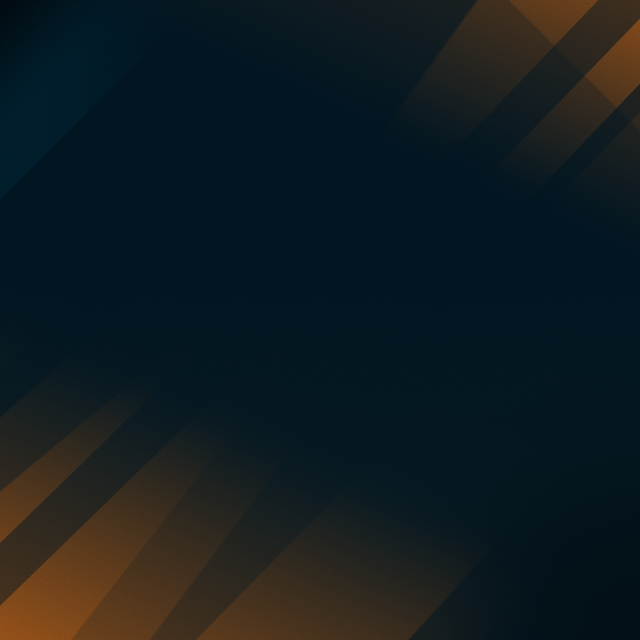
Write a WebGL 1 fragment shader that draws this background.

```glsl
precision highp float;
// Dark navy backdrop with slanted amber light bands in two opposite corners.
// Each edge line switches the band strength, and a sloped fade dims the bands
// towards the centre; a blue corner wedge and fine gradient-noise grain finish it.

uniform vec2 u_resolution;

vec2 hashGradient(vec2 cell) {
  vec2 h = vec2(dot(cell, vec2(127.1, 311.7)), dot(cell, vec2(269.5, 183.3)));
  return 2.0 * fract(sin(h) * 43758.5) - 1.0;
}

float gradientNoise(vec2 p) {
  vec2 i = floor(p), f = fract(p);
  vec2 u = f * f * f * (f * (f * 6.0 - 15.0) + 10.0);
  vec2 e = vec2(1.0, 0.0);
  float low = mix(dot(hashGradient(i), f),
                  dot(hashGradient(i + e.xy), f - e.xy), u.x);
  float high = mix(dot(hashGradient(i + e.yx), f - e.yx),
                   dot(hashGradient(i + e.xx), f - e.xx), u.x);
  return mix(low, high, u.y);
}

// Strength becomes "next" to the right of the line x = start + lean * y.
float band(float strength, float next, vec2 p, float start, float lean, float blur) {
  return mix(strength, next, smoothstep(-blur, blur, p.x - start - lean * p.y));
}

// Linear falloff with a rounded toe instead of a hard stop at zero.
float softFade(float f) {
  return 0.5 * (f + sqrt(f * f + 0.004));
}

float lowerLeftLight(vec2 p) {
  float s = 0.32;
  s = band(s, 0.16, p, -0.483, 1.15, 0.006);
  s = band(s, 0.55, p, -0.400, 1.15, 0.004);
  s = band(s, 0.97, p, -0.278, 1.20, 0.003);
  s = band(s, 0.47, p, -0.156, 1.03, 0.0015);
  s = band(s, 0.93, p, -0.055, 1.03, 0.0015);
  s = band(s, 0.74, p, 0.111, 0.777, 0.002);
  s = band(s, 0.53, p, 0.234, 0.745, 0.003);
  s = band(s, 0.80, p, 0.306, 0.98, 0.002);
  s = band(s, 0.32, p, 0.638, 0.91, 0.003);
  // The far right strip dies out before the corner.
  s *= 1.0 - smoothstep(0.64, 0.84, p.x - 0.5 * p.y);
  return s * softFade(1.0 - (p.y + 0.45 * p.x) / 0.5);
}

// Here p.y is measured downwards from the top edge.
float upperRightLight(vec2 p) {
  float s = 0.22;
  s = band(s, 0.55, p, 0.746, -0.72, 0.004);
  s = band(s, 0.29, p, 0.935, -0.96, 0.0015);
  s = band(s, 0.65, p, 1.028, -0.967, 0.0015);
  s = band(s, 0.24, p, 1.125, -0.957, 0.0015);
  s = band(s, 0.42, p, 1.170, -0.97, 0.002);
  // A crossing diagonal brightens everything nearer the corner.
  s *= band(1.0, 1.35, p, 0.795, 1.0, 0.002);
  return s * softFade(1.0 - (p.y + 0.45 * (1.0 - p.x)) / 0.38);
}

void main() {
  vec2 uv = gl_FragCoord.xy / u_resolution;
  vec2 fromTop = vec2(uv.x, 1.0 - uv.y);

  // Navy base with a faint grey-green haze in the lower half
  vec3 color = vec3(0.004, 0.084, 0.132);
  float haze = smoothstep(0.70, 0.25, uv.y);
  color += vec3(0.014, 0.010, 0.001) * haze;

  // Blue wedge, darkening towards the top left corner
  float diagonal = fromTop.x + fromTop.y;
  float wedge = 1.0 - smoothstep(0.309, 0.315, diagonal);
  color += vec3(0.0, 0.033, 0.042) * wedge * (1.0 - smoothstep(0.04, 0.31, uv.x));
  color *= mix(0.32, 1.0, smoothstep(-0.04, 0.22, diagonal));

  // Shade in the lower right corner
  color *= mix(0.66, 1.0, smoothstep(0.0, 0.45, length(uv - vec2(1.0, 0.0))));

  // Amber light
  float light = lowerLeftLight(uv) + upperRightLight(fromTop);
  color = mix(color, vec3(0.63, 0.335, 0.095), clamp(light, 0.0, 1.0));

  // Fine grain, stronger in the lit areas
  float grain = gradientNoise(uv * 390.0);
  color += grain * (0.004 + 0.07 * color);

  gl_FragColor = vec4(color, 1.0);
}
```
